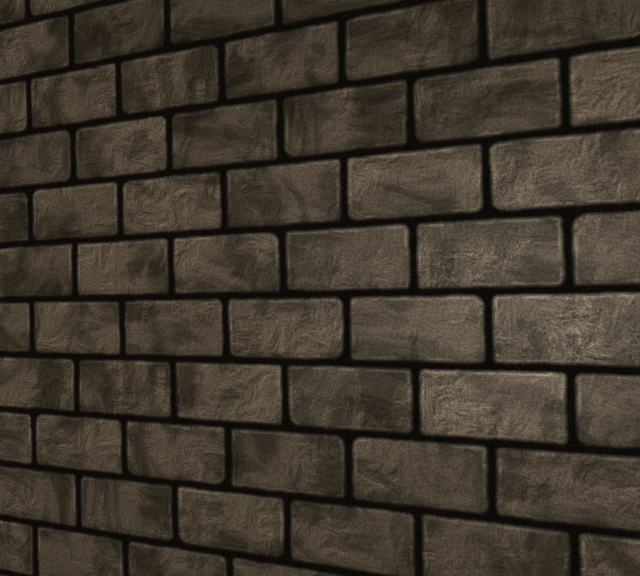
Give the GLSL for this texture, as a WebGL 1 fragment shader.

```glsl
precision highp float;
// Weathered brown stone brick wall receding to the left, lit by a soft pool of light at right.
uniform vec2 u_resolution;

float hash(vec2 p) {
  return fract(sin(dot(p, vec2(41.3, 289.1))) * 4375.85);
}

// Layered, folded sines: soft blotches with finer detail on top, about -0.8 to 0.8.
float layers(vec2 p) {
  float sum = 0.0, amp = 0.5;
  for (int i = 0; i < 6; i++) {
    p = mat2(0.8, 0.6, -0.6, 0.8) * p * 1.75 + 1.3;
    p += 0.7 * sin(p.yx * 0.9 + vec2(0.0, 2.1));
    sum += amp * sin(p.x) * cos(p.y + 0.5 * sin(p.x));
    amp *= 0.68;
  }
  return sum;
}

// Cellular noise: distances to the nearest and second nearest points.
vec2 cells(vec2 p) {
  vec2 id = floor(p), near = vec2(9.0);
  for (int y = -1; y <= 1; y++) {
    for (int x = -1; x <= 1; x++) {
      vec2 c = id + vec2(x, y);
      float d = length(c + vec2(hash(c), hash(c + 17.7)) - p);
      near = d < near.x ? vec2(d, near.x) : vec2(near.x, min(near.y, d));
    }
  }
  return near;
}

// Rounded box, negative inside.
float roundBox(vec2 p, vec2 halfSize, float radius) {
  vec2 q = abs(p) - halfSize + radius;
  return length(max(q, 0.0)) + min(max(q.x, q.y), 0.0) - radius;
}

void main() {
  // Canvas widths, measured from the upper left.
  vec2 pos = vec2(gl_FragCoord.x, u_resolution.y - gl_FragCoord.y) / u_resolution.x;

  // Perspective: bricks grow towards the right.
  float nearness = 1.0 + 0.515 * pos.x;
  float along = 8.0 * (pos.x - 0.014 * (pos.y - 0.26)) / nearness - 0.366;
  float down = (pos.y - 0.4688 + 0.018 * pos.x) / (0.085 * nearness);
  float pixel = 1.0 / (u_resolution.x * 0.085 * nearness);

  // Running bond: every other course moves by half a brick.
  float course = floor(down);
  along -= 0.5 * mod(course, 2.0);
  vec2 brick = vec2(floor(along), course);
  vec2 p = (vec2(fract(along), fract(down)) - 0.5) * vec2(1.8, 1.0);
  float seed = hash(brick + 3.1);
  vec2 grain = p + 13.0 * vec2(seed, hash(brick + 8.6));

  // Brick outline with unevenly worn corners and edges.
  float chip = hash(brick * 3.0 + sign(p) + 5.0);
  float d = roundBox(p, vec2(0.87, 0.47), 0.07 + 0.13 * chip * chip * chip);
  d += 0.013 * layers(grain * 2.6) + 0.006;

  // Stains, worn patches, carved relief and crackle.
  float stain = layers(grain * 1.3);
  float patchy = smoothstep(-0.1, 0.45, layers(grain * 1.1 + 7.0) + 0.3 * seed - 0.1);
  float relief = layers(grain * 5.0) - layers(grain * 5.0 + vec2(0.11, 0.15));
  vec2 cell = cells(grain * 11.0 + 0.9 * vec2(stain, layers(grain * 3.0)));
  float crackle = 1.0 - smoothstep(0.0, 0.16, cell.y - cell.x);
  vec2 speck = cells(grain * 27.0);

  // Light pool, fading to the left and to the corners.
  vec2 toLight = (pos - vec2(0.84, 0.47)) * vec2(1.0, 1.25);
  float glow = exp(-8.0 * dot(toLight, toLight));
  float light = 0.91 + 0.30 * glow - 0.12 * smoothstep(0.25, 0.55, abs(pos.y - 0.47));

  // Stone surface.
  vec3 stone = mix(vec3(0.21, 0.18, 0.14), vec3(0.345, 0.30, 0.24),
                   smoothstep(-0.65, 0.35, stain));
  stone = mix(stone, vec3(0.36, 0.335, 0.295), 0.55 * glow);
  stone *= 0.92 + 0.18 * seed;
  stone *= 1.0 - 0.22 * smoothstep(0.15, 0.6, layers(grain * 2.2 + 3.0));
  stone *= 1.0 + 0.40 * relief * (0.35 + 0.65 * patchy);
  stone *= 1.06 - 0.16 * smoothstep(0.1, 0.7, speck.x);
  stone += crackle * patchy * mix(vec3(-0.035), vec3(0.09, 0.085, 0.075), 0.25 + 0.75 * glow);

  // Scuffed pale rim and shaded bevel.
  float rim = exp(-pow((d + 0.055) / 0.019, 2.0));
  rim *= smoothstep(-0.3, 0.4, layers(grain * 3.5 + 4.0));
  stone += rim * vec3(0.115, 0.105, 0.09) * (0.75 + 0.4 * glow);
  stone *= 1.0 - 0.30 * smoothstep(-0.15, 0.0, d) * smoothstep(-0.1, 0.5, p.y);
  stone *= 1.0 - 0.55 * smoothstep(-0.045, 0.0, d);

  // Dark joints.
  vec3 joint = vec3(0.052, 0.043, 0.034) * (0.8 + 0.5 * smoothstep(0.2, 0.8, speck.x));
  float cover = smoothstep(pixel, -pixel, d);
  gl_FragColor = vec4(mix(joint, stone * light, cover), 1.0);
}
```
